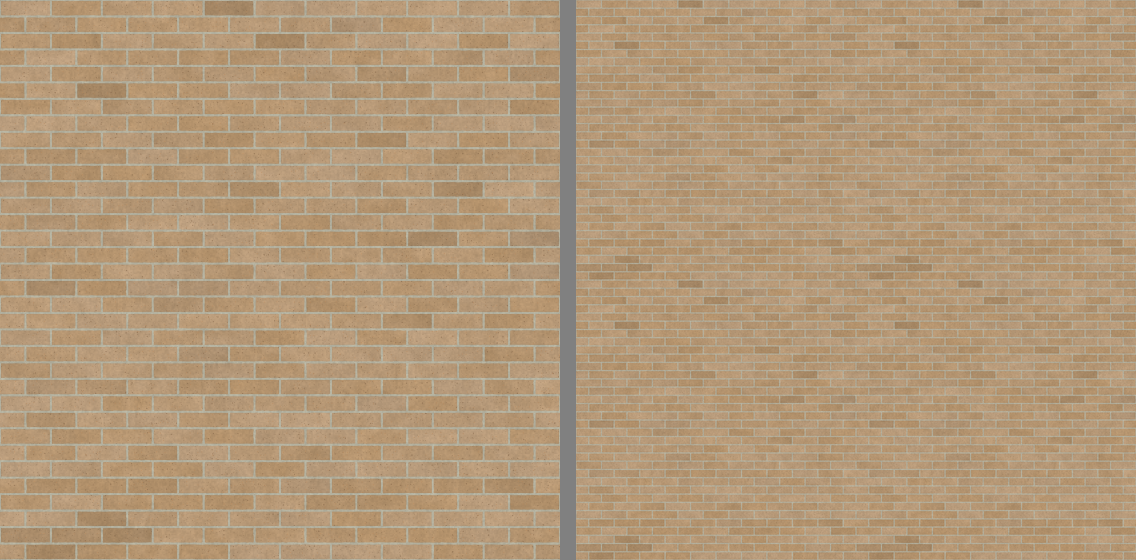
Left, the tile; right, the same tile 2 across and 2 down.
Reproduce this texture procedurally as a WebGL 1 fragment shader.

```glsl
precision highp float;
// Tan brick wall in running bond: 11 bricks across, 34 courses up, pale grey-green joints.
// Each brick gets a hashed tone and a sideways fade; wrapping noise adds grain and pores.

uniform vec2 u_resolution;

float hash(vec2 p) {
  vec3 q = fract(p.xyx * vec3(0.1031, 0.1030, 0.0973));
  q += dot(q, q.yzx + 33.33);
  return fract((q.x + q.y) * q.z);
}

// Value noise that repeats after a whole number of cells
float noise(vec2 uv, vec2 period) {
  vec2 p = uv * period;
  vec2 i = floor(p);
  vec2 f = fract(p);
  f = f * f * (3.0 - 2.0 * f);
  vec2 a = mod(i, period);
  vec2 b = mod(i + 1.0, period);
  return mix(mix(hash(a), hash(vec2(b.x, a.y)), f.x),
             mix(hash(vec2(a.x, b.y)), hash(b), f.x), f.y);
}

// Sparse small pits, at most one per grid cell
float pores(vec2 uv, float count, float radius, float density, float aa) {
  vec2 cell = mod(floor(uv * count), count);
  vec2 centre = 0.3 + 0.4 * vec2(hash(cell + 17.0), hash(cell + 51.0));
  float d = length(fract(uv * count) - centre) / count;
  float present = step(1.0 - density, hash(cell + 83.0));
  return present * (1.0 - smoothstep(radius - aa, radius + aa, d));
}

void main() {
  vec2 uv = gl_FragCoord.xy / u_resolution;
  float aa = 0.6 / min(u_resolution.x, u_resolution.y);

  // Brick layout: every even course is shifted by half a brick
  vec2 bricks = vec2(11.0, 34.0);
  vec2 p = uv * bricks;
  p.x += 0.5 * (1.0 - mod(floor(p.y), 2.0));
  vec2 id = mod(floor(p), bricks);
  vec2 local = fract(p) - 0.5;

  // Slightly rounded, slightly ragged brick outline
  float corner = 0.0012;
  vec2 halfSize = 0.5 / bricks - 0.0019;
  vec2 q = abs(local) / bricks - halfSize + corner;
  float edge = length(max(q, 0.0)) + min(max(q.x, q.y), 0.0) - corner;
  edge += 0.0007 * (noise(uv, vec2(190.0)) - 0.5);
  float brickMask = 1.0 - smoothstep(-aa, aa, edge);

  // Noise at several scales
  float fine = noise(uv, vec2(420.0)) - 0.5;
  float grain = noise(uv, vec2(230.0)) - 0.5;
  float blotch = noise(uv, vec2(48.0, 64.0)) - 0.5;
  float streak = noise(uv, vec2(260.0, 60.0)) - 0.5;

  // Brick tone: ochre to pinkish tan, with a few darker bricks
  float tone = hash(id + 5.0);
  float shade = hash(id + 29.0);
  float tilt = hash(id + 61.0) - 0.5;
  vec3 brick = mix(vec3(0.695, 0.565, 0.415), vec3(0.722, 0.610, 0.487),
                   clamp(tone + 0.4 * blotch, 0.0, 1.0));
  brick *= 0.985 + 0.045 * shade - 0.07 * smoothstep(0.8, 1.0, hash(id + 97.0));
  brick *= 1.0 + 0.10 * tilt * local.x + 0.035 * blotch;
  brick *= 1.0 + 0.06 * fine + 0.05 * grain + 0.03 * streak;

  // Dark pits and warm specks in the clay
  float pits = 0.6 * pores(uv, 190.0, 0.0008, 0.22, aa)
             + pores(uv + 0.37, 110.0, 0.0011, 0.12, aa);
  float specks = pores(uv + 0.61, 150.0, 0.0010, 0.15, aa);
  brick = mix(brick, vec3(0.48, 0.36, 0.25), 0.42 * min(pits, 1.0));
  brick = mix(brick, vec3(0.73, 0.52, 0.33), 0.35 * specks);
  brick *= 1.0 - 0.03 * smoothstep(-0.0022, 0.0, edge);

  // Sandy mortar
  vec3 mortar = vec3(0.70, 0.69, 0.62);
  mortar *= 1.0 + 0.07 * fine + 0.06 * grain + 0.05 * blotch;

  gl_FragColor = vec4(mix(mortar, brick, brickMask), 1.0);
}
```
